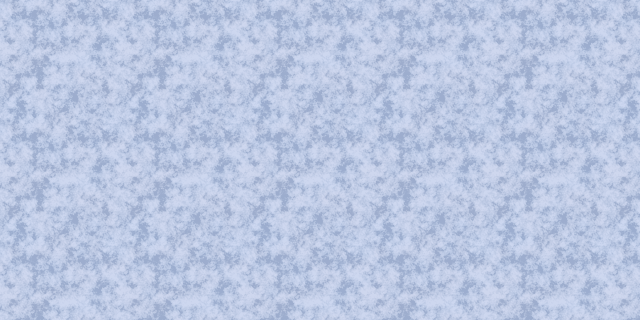
Reproduce this texture procedurally as a Shadertoy shader.

```glsl
const float TILE_SIZE = 0.382;  // repeat length in canvas heights
const float TAU = 6.2832;
const vec3 PALE = vec3(0.805, 0.842, 0.937);
const vec3 MIST = vec3(0.73, 0.782, 0.888);
const vec3 SLATE = vec3(0.615, 0.68, 0.808);
const vec3 WARM_TINT = vec3(0.006, 0.0, -0.004);

float hash(vec2 cell, float seed) {
    uvec3 k = uvec3(ivec3(vec3(cell, seed)));
    uint h = k.x * 1597334677u ^ k.y * 3812015801u ^ k.z * 2798796415u;
    h = (h ^ (h >> 16)) * 2146121005u;
    h = (h ^ (h >> 15)) * 2221713035u;
    return float((h ^ (h >> 16)) >> 8) / 16777216.0;
}

// Value noise that wraps after a whole number of cells
float tiledNoise(vec2 p, float period, float seed) {
    vec2 f = fract(p);
    vec2 a = mod(floor(p), period);
    vec2 b = mod(a + 1.0, period);
    f = f * f * (3.0 - 2.0 * f);
    float low = mix(hash(a, seed), hash(vec2(b.x, a.y), seed), f.x);
    float high = mix(hash(vec2(a.x, b.y), seed), hash(b, seed), f.x);
    return mix(low, high, f.y);
}

// Integer rotation turns each octave and keeps the tile seamless
float fractalNoise(vec2 p, float cells, float gain, float seed) {
    float sum = 0.0, total = 0.0, weight = 1.0;
    for (int i = 0; i < 3; i++) {
        sum += weight * tiledNoise(p * cells, cells, seed + float(i));
        total += weight;
        weight *= gain;
        p = mat2(2.0, 1.0, -1.0, 2.0) * p;
    }
    return sum / total;
}

void mainImage(out vec4 fragColor, in vec2 fragCoord) {
    vec2 tile = fragCoord / iResolution.y / TILE_SIZE;

    // Broad clouds broken up by strong fine grains, with a faint pale band
    float cloud = fractalNoise(tile, 6.0, 0.6, 5.0) - 0.5;
    float grain = fractalNoise(tile, 21.0, 0.8, 11.0) - 0.5;
    float band = 0.02 * cos(TAU * (tile.y - 0.2));
    float stain = 0.75 * cloud + 1.3 * grain - band;

    // Three tones from pale ground to dark blotches
    vec3 color = mix(PALE, MIST, smoothstep(-0.4, 0.14, stain));
    color = mix(color, SLATE, smoothstep(0.0, 0.38, stain));

    // Slight drift between blue and grey
    color += WARM_TINT * (2.0 * tiledNoise(tile * 9.0, 9.0, 23.0) - 1.0);
    fragColor = vec4(color, 1.0);
}
```
